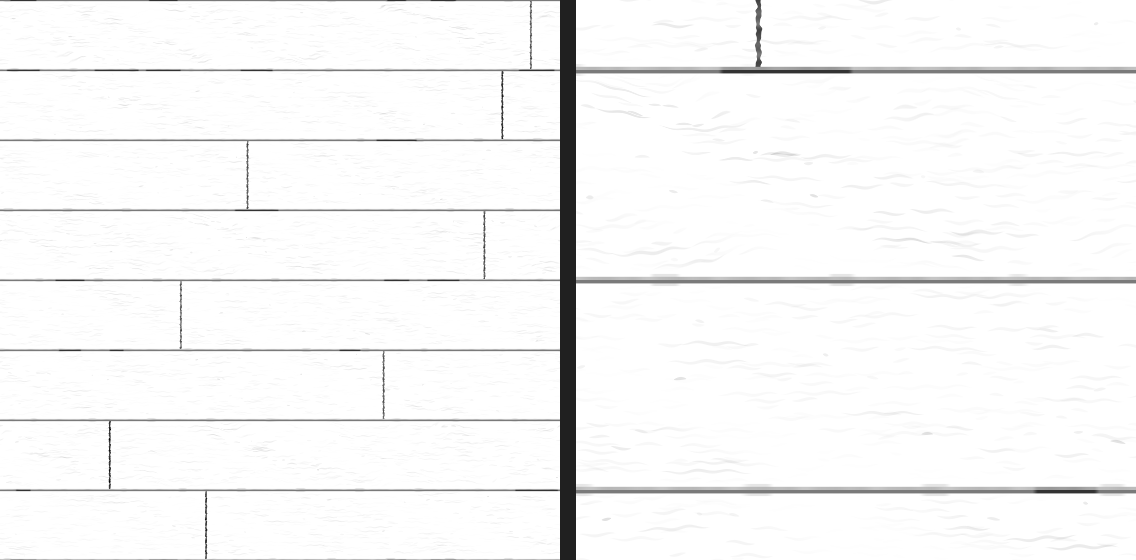
Left, the full canvas; right, a detail of the centre.
Reproduce this texture procedurally as a WebGL 2 fragment shader.

```glsl
#version 300 es
precision highp float;

#define ROWS 8.0
#define SEAM_HALF 0.0019
#define CORE_HALF 0.001
#define JOINT_HALF 0.0014
#define JOINT_WOBBLE 0.0006
#define SEAM_EDGE 0.74
#define SEAM_CORE 0.48
#define SEAM_DARK 0.2
#define DARK_SPANS 12.0
#define GRAIN_STRENGTH 0.085
#define GRAIN_BEND 0.0065
#define GRAIN_HALF 0.0009

uniform vec2 u_resolution;
out vec4 fragColor;

const float TAU = 6.2831853;

// End joint of each plank row, bottom to top: position and shade
const vec2 JOINTS[8] = vec2[8](
  vec2(0.368, 0.22), vec2(0.196, 0.16), vec2(0.685, 0.38), vec2(0.323, 0.40),
  vec2(0.865, 0.34), vec2(0.442, 0.36), vec2(0.897, 0.20), vec2(0.948, 0.38));

vec3 hash3(vec2 cell, float seed) {
  vec3 q = fract(vec3(cell.xyx + seed * 7.31) * vec3(0.1031, 0.1030, 0.0973));
  q += dot(q, q.yxz + 33.33);
  return fract((q.xxy + q.yzz) * q.zyx);
}

// Coverage of a band of given half width, box filtered over one pixel
float band(float dist, float halfWidth) {
  return clamp(0.5 + (halfWidth - abs(dist)) * u_resolution.y, 0.0, 1.0);
}

// Layered sines with whole frequencies, so they wrap across the canvas
float waves(float t, float freq, float phase) {
  return 0.5 * sin(TAU * t * freq + phase)
       + 0.3 * sin(TAU * t * (freq * 2.0 + 1.0) + phase * 2.3)
       + 0.2 * sin(TAU * t * (freq * 3.0 + 2.0) + phase * 4.1);
}

// Cellular layer of tapered strokes, one candidate per wrapped cell
float strokes(vec2 p, vec2 cells, float presence, float seed) {
  vec2 g = p * cells;
  vec2 base = floor(g);
  float ink = 0.0;
  for (int j = -1; j <= 1; j++) {
    for (int i = -1; i <= 1; i++) {
      vec2 cell = base + vec2(i, j);
      vec2 id = mod(cell, cells);
      vec3 place = hash3(id, seed);
      vec3 look = hash3(id, seed + 5.0);
      vec2 d = (g - cell - place.xy) / cells;
      d.y += 0.0007 * sin(d.x * 330.0 + place.z * TAU);
      float along = d.x * cells.x / mix(0.2, 0.75, look.x);
      float taper = max(1.0 - along * along, 0.0);
      float stroke = band(d.y, GRAIN_HALF * taper) * smoothstep(0.0, 0.35, taper);
      ink = max(ink, stroke * step(look.y, presence) * mix(0.25, 1.0, look.z * look.z));
    }
  }
  return ink;
}

// Faint wood grain, bent into arches on every third plank
float grain(vec2 p, float row) {
  float v = fract(p.y * ROWS);
  float figure = mod(row, 3.0) == 1.0 ? 1.0 : 0.35;
  float phase = row * 2.17;
  float arch = waves(p.x, 4.0, phase + 2.0 * v) * (2.0 * v - 1.0) * 1.6;
  float sway = 0.45 * waves(p.x, 3.0, phase * 1.7 + 4.0 * v);
  vec2 q = p + vec2(0.0, GRAIN_BEND * figure * (arch + sway));

  float patches = 0.6 + 0.5 * waves(p.x, 3.0, phase + 5.0 * v)
                + 0.35 * sin(TAU * (5.0 * p.x + 1.5 * v) + phase * 3.0);
  float inset = smoothstep(0.02, 0.13, v) * smoothstep(0.0, 0.1, 1.0 - v);
  float ink = strokes(q, vec2(26.0, 136.0), 0.5, 1.0)
            + 0.75 * strokes(q, vec2(54.0, 176.0), 0.4, 2.0);
  float specks = strokes(q, vec2(150.0, 64.0), 0.025, 3.0);
  return GRAIN_STRENGTH * inset * (ink * clamp(patches, 0.15, 1.2)
       * mix(0.85, 1.2, figure) + 1.4 * specks);
}

// Random darker stretches along a seam
float darkSpan(float x, float seam) {
  float g = x * DARK_SPANS;
  vec3 h = hash3(vec2(floor(g), seam), 9.0);
  float halfLength = mix(0.15, 0.48, h.y);
  float d = abs(fract(g) - 0.5) - halfLength;
  return step(h.x, 0.24) * (1.0 - smoothstep(-0.03, 0.02, d));
}

void main() {
  vec2 p = gl_FragCoord.xy / u_resolution;
  float row = floor(p.y * ROWS);
  float shade = 1.0 - grain(p, row);

  // Ragged end joint with a mottled core
  vec2 joint = JOINTS[int(row)];
  float dx = fract(p.x - joint.x + 0.5) - 0.5;
  dx += JOINT_WOBBLE * waves(p.y, 71.0, row);
  float ragged = JOINT_HALF * (1.0 + 0.4 * waves(p.y, 97.0, row * 3.0));
  float mottle = 0.14 * waves(p.y, 53.0, row * 1.9);
  shade = mix(shade, joint.y + mottle, band(dx, ragged));

  // Long seam: pale lip, grey core just below it, dark stretches and smudges
  float nearest = floor(p.y * ROWS + 0.5);
  float dy = p.y - nearest / ROWS;
  float seam = mod(nearest, ROWS);
  float smudge = smoothstep(0.45, 0.8, waves(p.x, 9.0, seam * 2.7));
  shade -= 0.1 * smudge * band(dy, SEAM_HALF * 1.9);
  float dark = darkSpan(p.x, seam);
  float lip = SEAM_EDGE + 0.04 * waves(p.x, 23.0, seam) - 0.12 * dark;
  shade = mix(shade, lip, band(dy, SEAM_HALF));
  shade = mix(shade, mix(SEAM_CORE, SEAM_DARK, dark), band(dy + CORE_HALF, CORE_HALF));

  fragColor = vec4(vec3(clamp(shade, 0.0, 1.0)), 1.0);
}
```
